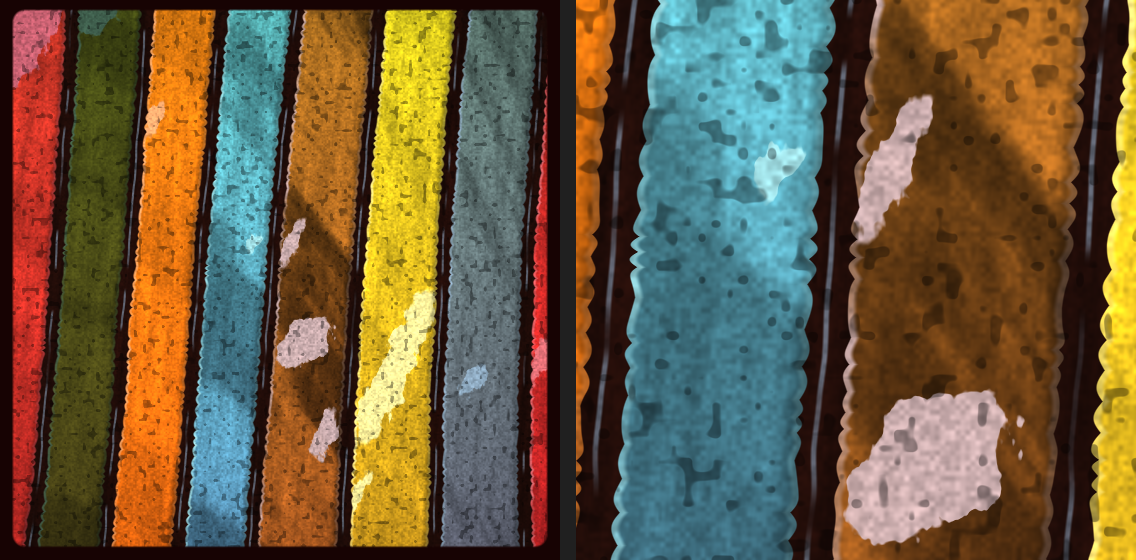
Left, the full canvas; right, a detail of the centre.
This texture is drawn by a WebGL 2 fragment shader. Its source:

```glsl
#version 300 es
precision highp float;
// Slanted glazed colour strips with beaded edges, dark grooves, worn glints and a dark frame.

uniform vec2 u_resolution;
out vec4 fragColor;

const int GROOVES = 7;
const int GLINTS = 11;
const float GROOVE_HALF = 0.0105;
const float BEAD_DEPTH = 0.0035;
const float BEAD_PITCH = 0.019;
const float RIM_WIDTH = 0.006;
const float GRAIN = 0.20;
const vec2 FRAME_CENTER = vec2(0.5, 0.503);
const vec2 FRAME_HALF = vec2(0.477, 0.479);
const float FRAME_RADIUS = 0.022;
const vec3 FRAME_COLOR = vec3(0.09, 0.01, 0.01);
const vec3 GROOVE_COLOR = vec3(0.12, 0.045, 0.03);
const vec3 SHEEN_COLOR = vec3(0.42, 0.47, 0.54);

const vec3 GLAZE[8] = vec3[8](
    vec3(0.83, 0.21, 0.16), vec3(0.27, 0.28, 0.08), vec3(0.93, 0.48, 0.07), vec3(0.31, 0.59, 0.64),
    vec3(0.53, 0.32, 0.10), vec3(0.87, 0.75, 0.12), vec3(0.35, 0.42, 0.42), vec3(0.84, 0.18, 0.16));
const vec3 PALE[8] = vec3[8](
    vec3(0.91, 0.45, 0.53), vec3(0.27, 0.41, 0.34), vec3(0.98, 0.68, 0.46), vec3(0.61, 0.84, 0.86),
    vec3(0.78, 0.67, 0.68), vec3(0.98, 0.94, 0.62), vec3(0.56, 0.67, 0.76), vec3(0.93, 0.47, 0.50));
// How strongly each strip is stained
const float STAIN[8] = float[8](0.2, 0.3, 0.13, 0.5, 0.85, 0.15, 0.35, 0.2);
// Glints: centre, half size
const vec4 GLINT[GLINTS] = vec4[GLINTS](
    vec4(0.04, 0.97, 0.07, 0.15), vec4(0.17, 0.97, 0.035, 0.025), vec4(0.28, 0.79, 0.014, 0.03),
    vec4(0.457, 0.567, 0.012, 0.02), vec4(0.52, 0.565, 0.014, 0.045), vec4(0.544, 0.388, 0.043, 0.045),
    vec4(0.578, 0.222, 0.02, 0.04), vec4(0.706, 0.345, 0.032, 0.135), vec4(0.637, 0.12, 0.012, 0.03),
    vec4(0.844, 0.32, 0.02, 0.027), vec4(0.97, 0.36, 0.02, 0.04));

float hash(vec2 p) {
    vec3 q = fract(p.xyx * 0.1031);
    q += dot(q, q.yzx + 33.33);
    return fract((q.x + q.y) * q.z);
}

float noise(vec2 p) {
    vec2 i = floor(p), f = fract(p);
    f = f * f * (3.0 - 2.0 * f);
    return mix(mix(hash(i), hash(i + vec2(1, 0)), f.x),
               mix(hash(i + vec2(0, 1)), hash(i + vec2(1, 1)), f.x), f.y);
}

float fbm(vec2 p) {
    float sum = 0.0, amp = 0.5;
    for (int i = 0; i < 4; i++) {
        sum += amp * noise(p);
        p = p * 2.03 + 17.0;
        amp *= 0.5;
    }
    return sum / 0.9375;
}

// Groove centre line: slanted, gently bowed, with wider spacing to the right
float grooveX(int i, float y) {
    float k = float(i), wide = max(k - 3.0, 0.0);
    float low = 0.055 + 0.131 * k + 0.033 * wide;
    float high = 0.130 + 0.134 * k + 0.014 * wide;
    float bow = (0.006 - 0.0035 * k) * 4.0 * y * (1.0 - y);
    return mix(low, high, y) + bow + 0.004 * (noise(vec2(k * 9.0, y * 7.0)) - 0.5);
}

// Strip index in x, signed offset to the nearest groove in y
vec2 locate(vec2 p) {
    vec2 found = vec2(0.0, 9.0);
    for (int i = 0; i < GROOVES; i++) {
        float offset = p.x - grooveX(i, p.y);
        found.x += step(0.0, offset);
        if (abs(offset) < abs(found.y)) found.y = offset;
    }
    return found;
}

float glintMask(vec2 p, float strip, float px) {
    float mask = 0.0;
    vec2 warp = vec2(fbm(p * vec2(70, 40)), fbm(p * 45.0 + 31.0)) - 0.5;
    for (int i = 0; i < GLINTS; i++) {
        vec4 g = GLINT[i];
        vec2 q = p - g.xy + warp * 0.035;
        q.x -= 0.42 * q.y;
        float d = (length(q / g.zw) - 1.0) * min(g.z, g.w);
        float same = 1.0 - step(0.5, abs(locate(g.xy).x - strip));
        mask = max(mask, same * (1.0 - smoothstep(-px, px + 0.001, d)));
    }
    return mask;
}

void main() {
    vec2 p = gl_FragCoord.xy / u_resolution;
    float px = 1.0 / min(u_resolution.x, u_resolution.y);
    vec2 place = locate(p);
    float strip = place.x, offset = place.y;
    int id = int(strip);

    // Glaze with curved stains, vertical streaks and pale worn patches
    vec2 sweep = vec2(p.x * 5.0, p.y * 10.0 + 12.0 * p.x * p.x) + strip * 7.3;
    float stain = smoothstep(0.40, 0.66, fbm(sweep));
    float streak = fbm(vec2(p.x * 90.0 - p.y * 8.0, p.y * 9.0));
    vec3 color = GLAZE[id] * (1.0 + STAIN[id] * (0.35 - 0.85 * stain));
    color *= 0.82 + 0.36 * streak;
    color.g *= 0.86 + 0.22 * p.y;
    color = mix(color, PALE[id], 0.95 * glintMask(p, strip, px));

    // Beaded edge, lit on the right of each groove and shaded on the left
    float lit = step(0.0, offset);
    float along = p.y / BEAD_PITCH + 1.6 * noise(vec2(p.y * 30.0, strip * 5.0 + lit));
    float bead = abs(sin(3.14159 * along)) * (0.5 + noise(vec2(along, strip + 40.0)));
    float edge = abs(offset) - GROOVE_HALF - BEAD_DEPTH * (1.0 - bead);
    float wear = noise(vec2(p.y * 24.0, strip * 11.0 + 3.0));
    float rim = 1.0 - smoothstep(RIM_WIDTH * 0.4, RIM_WIDTH, edge);
    float shade = 1.0 - smoothstep(0.0, 0.013, edge);
    color = mix(color * (1.0 - 0.4 * shade * (1.0 - lit)), PALE[id], rim * mix(0.2, 0.25 + 0.65 * wear, lit));

    // Groove with a thin broken sheen
    float sheenX = offset + 0.002 + 0.003 * (noise(vec2(p.y * 35.0, 8.0)) - 0.5);
    float sheen = 1.0 - smoothstep(0.0006, 0.0022 + px * 0.5, abs(sheenX));
    sheen *= smoothstep(0.3, 0.65, noise(vec2(p.y * 28.0, floor(p.x * 7.0) + 60.0)));
    vec3 groove = mix(GROOVE_COLOR * (0.6 + 0.8 * streak), SHEEN_COLOR, 0.75 * sheen);
    color = mix(groove, color, smoothstep(-px, px, edge));

    // Fine grain, specks and darkened corners
    float grain = 0.6 * noise(p * 330.0) + 0.4 * noise(p * 170.0 + 50.0) - 0.5;
    color *= 1.0 + GRAIN * 2.0 * grain;
    color *= 1.0 - 0.35 * smoothstep(0.74, 0.86, noise(p * 120.0 + 9.0));
    color *= 1.06 - 0.75 * pow(length(p - 0.5), 3.0);

    // Rounded frame
    vec2 q = abs(p - FRAME_CENTER) - FRAME_HALF + FRAME_RADIUS;
    float frame = length(max(q, 0.0)) + min(max(q.x, q.y), 0.0) - FRAME_RADIUS;
    color = mix(color, FRAME_COLOR, smoothstep(-px - 0.001, px + 0.001, frame));
    fragColor = vec4(clamp(color, 0.0, 1.0), 1.0);
}
```
